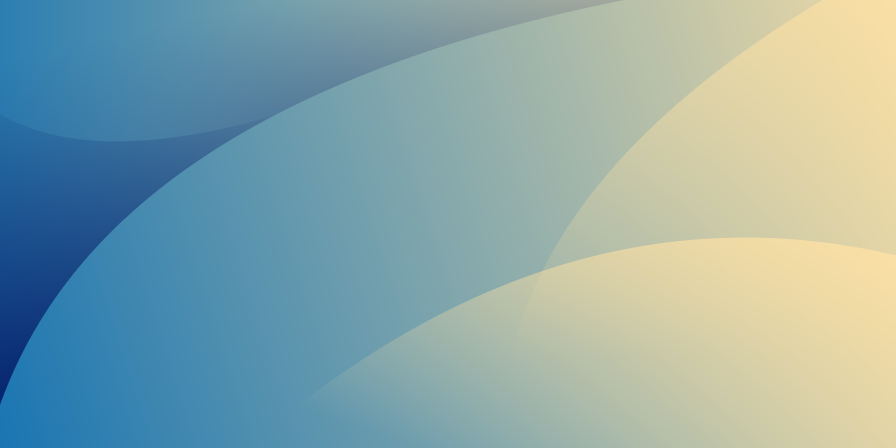
A Shadertoy shader for this background:

```glsl
const vec3 BLUE  = vec3(0.10, 0.46, 0.70);
const vec3 CREAM = vec3(1.00, 0.886, 0.645);
const vec3 NAVY  = vec3(0.03, 0.15, 0.44);

// Blue-to-cream ramps: weights of x, y and a constant
const vec3 BACK_RAMP  = vec3(0.50, 0.00, 0.08);
const vec3 SWEEP_RAMP = vec3(0.40, 0.13, 0.00);

// Opacity ramps of the cream veils
const vec3 SAIL_RAMP = vec3(0.00, 0.78, -0.16);
const vec3 HILL_RAMP = vec3(0.33, 1.00, -0.31);

// Navy shade behind the sweep
const vec3 SHADE_RAMP = vec3(0.27, -1.33, 1.16);
const float WAVE_LIFT = 0.55;
const vec2 WAVE_FADE = vec2(0.2, 0.8);

// Start, control and end point of each parabolic edge
const vec2 WAVE[3]  = vec2[3](vec2(0.0, 0.745), vec2(0.217, 0.62), vec2(0.65, 0.753));
const vec2 SWEEP[3] = vec2[3](vec2(0.0, 0.096), vec2(0.24, 0.769), vec2(1.393, 1.0));
const vec2 SAIL[3]  = vec2[3](vec2(1.138, 0.193), vec2(1.2375, 0.641), vec2(1.836, 1.0));
const vec2 HILL[3]  = vec2[3](vec2(0.664, 0.094), vec2(1.308, 0.592), vec2(2.0, 0.43));

float cross2(vec2 a, vec2 b) {
    return a.x * b.y - a.y * b.x;
}

float ramp(vec2 p, vec3 weights) {
    return clamp(dot(vec3(p, 1.0), weights), 0.0, 1.0);
}

// Smooth coverage of the inside of a parabola, from barycentric weights
float parabolaMask(vec2 p, vec2 curve[3]) {
    vec2 toControl = curve[1] - curve[0];
    vec2 toEnd = curve[2] - curve[0];
    vec2 q = p - curve[0];
    float area = cross2(toControl, toEnd);
    float control = cross2(q, toEnd) / area;
    float end = cross2(toControl, q) / area;
    float inside = 4.0 * (1.0 - control - end) * end - control * control;
    float edgeWidth = max(length(vec2(dFdx(inside), dFdy(inside))), 1e-6);
    return clamp(inside / edgeWidth + 0.5, 0.0, 1.0);
}

void mainImage(out vec4 fragColor, in vec2 fragCoord) {
    // Canvas units: x from 0 to 2, y from 0 to 1
    vec2 p = fragCoord / iResolution.xy * vec2(2.0, 1.0);

    // Backdrop, with a lighter wave in the upper left
    float lift = WAVE_LIFT * (1.0 - smoothstep(WAVE_FADE.x, WAVE_FADE.y, p.x));
    float shade = ramp(p, SHADE_RAMP) * (1.0 - lift * parabolaMask(p, WAVE));
    vec3 color = mix(mix(BLUE, CREAM, ramp(p, BACK_RAMP)), NAVY, shade);

    // Broad central sweep
    vec3 sweepColor = mix(BLUE, CREAM, ramp(p, SWEEP_RAMP));
    color = mix(color, sweepColor, parabolaMask(p, SWEEP));

    // Cream veils on the right
    color = mix(color, CREAM, parabolaMask(p, SAIL) * ramp(p, SAIL_RAMP));
    color = mix(color, CREAM, parabolaMask(p, HILL) * ramp(p, HILL_RAMP));

    fragColor = vec4(color, 1.0);
}
```
